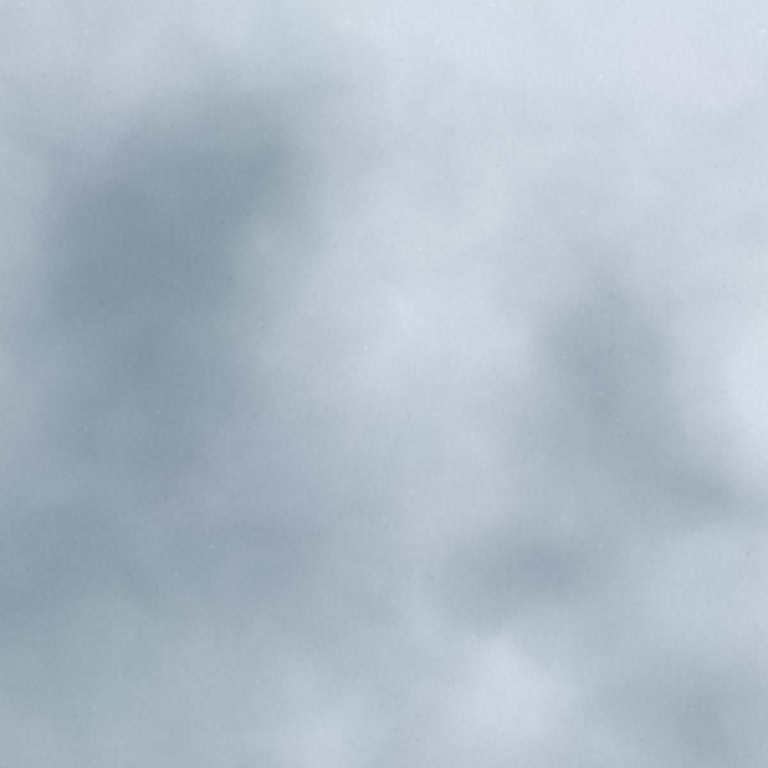
This texture is drawn by a Shadertoy shader. Its source:

```glsl
vec2 hashGradient(vec2 cell) {
    vec3 p = fract(cell.xyx * vec3(0.1031, 0.1030, 0.0973));
    p += dot(p, p.yzx + 33.33);
    float angle = 6.2832 * fract((p.x + p.y) * p.z);
    return vec2(cos(angle), sin(angle));
}

float cornerValue(vec2 cell, vec2 local, vec2 corner) {
    return dot(hashGradient(cell + corner), local - corner);
}

// Gradient noise, roughly -0.7 to 0.7
float gradientNoise(vec2 p) {
    vec2 cell = floor(p);
    vec2 f = p - cell;
    vec2 w = f * f * f * (f * (f * 6.0 - 15.0) + 10.0);
    float low = mix(cornerValue(cell, f, vec2(0, 0)), cornerValue(cell, f, vec2(1, 0)), w.x);
    float high = mix(cornerValue(cell, f, vec2(0, 1)), cornerValue(cell, f, vec2(1, 1)), w.x);
    return mix(low, high, w.y);
}

float fbm(vec2 p, float gain) {
    float sum = 0.0;
    float amplitude = 1.0;
    for (int octave = 0; octave < 4; octave++) {
        sum += amplitude * gradientNoise(p);
        p = mat2(1.6, 1.2, -1.2, 1.6) * p + 17.3;
        amplitude *= gain;
    }
    return sum;
}

// Soft elliptical patch of cloud
float puff(vec2 p, vec2 center, vec2 radius) {
    vec2 d = (p - center) / radius;
    return exp(-dot(d, d));
}

// Broad dark banks and bright openings
float cloudTone(vec2 p) {
    float tone = 0.46 + 0.22 * p.x + 0.25 * p.y;
    tone -= 0.38 * puff(p, vec2(0.31, 0.76), vec2(0.14, 0.15));
    tone -= 0.33 * puff(p, vec2(0.13, 0.68), vec2(0.14, 0.17));
    tone -= 0.34 * puff(p, vec2(0.22, 0.48), vec2(0.19, 0.18));
    tone -= 0.32 * puff(p, vec2(0.02, 0.25), vec2(0.15, 0.14));
    tone -= 0.20 * puff(p, vec2(0.33, 0.28), vec2(0.16, 0.12));
    tone -= 0.36 * puff(p, vec2(0.79, 0.49), vec2(0.11, 0.18));
    tone -= 0.20 * puff(p, vec2(0.92, 0.37), vec2(0.10, 0.08));
    tone -= 0.26 * puff(p, vec2(0.69, 0.25), vec2(0.10, 0.07));
    tone -= 0.24 * puff(p, vec2(0.93, 0.05), vec2(0.12, 0.10));
    tone += 0.18 * puff(p, vec2(0.53, 0.60), vec2(0.15, 0.16));
    tone += 0.24 * puff(p, vec2(0.64, 0.11), vec2(0.09, 0.11));
    tone += 0.18 * puff(p, vec2(0.42, 0.04), vec2(0.07, 0.06));
    tone += 0.16 * puff(p, vec2(1.00, 0.50), vec2(0.07, 0.12));
    tone += 0.12 * puff(p, vec2(0.55, 0.96), vec2(0.30, 0.10));
    return tone;
}

vec3 skyColor(float tone) {
    vec3 slate = vec3(0.535, 0.605, 0.655);
    vec3 steel = vec3(0.680, 0.730, 0.777);
    vec3 mist = vec3(0.825, 0.862, 0.902);
    return tone < 0.5 ? mix(slate, steel, tone * 2.0) : mix(steel, mist, tone * 2.0 - 1.0);
}

float raiseContrast(float tone, float pivot, float strength) {
    return 0.51 + (tone - pivot) * strength;
}

// Sparse tiny flecks
float flecks(vec2 p, float density) {
    return smoothstep(0.42, 0.68, gradientNoise(p * density));
}

void mainImage(out vec4 fragColor, in vec2 fragCoord) {
    vec2 uv = fragCoord / iResolution.xy;

    // Billowing cloud shapes
    vec2 warp = vec2(fbm(uv * 5.0 + 3.1, 0.5), fbm(uv * 5.0 + 41.7, 0.5));
    float tone = cloudTone(uv + 0.035 * warp);
    tone += 0.08 * fbm(uv * 6.0 + 0.5 * warp + 9.4, 0.5);
    tone += 0.055 * fbm(uv * 13.0 + 0.4 * warp + 27.0, 0.45);
    tone = raiseContrast(tone, 0.56, 1.35);
    vec3 color = skyColor(clamp(tone, -0.05, 1.02));

    // Faint drift between green and violet greys
    float tint = gradientNoise(uv * 4.0 + 63.0);
    color += tint * vec3(-0.010, 0.006, -0.006);

    // Fine paper-like grain
    float grain = gradientNoise(uv * vec2(150.0, 110.0)) + 0.7 * gradientNoise(uv * 230.0 + 5.0);
    color += 0.015 * grain;
    color += 0.028 * (flecks(uv + 2.0, 85.0) - flecks(uv + 7.0, 95.0));

    fragColor = vec4(color, 1.0);
}
```
